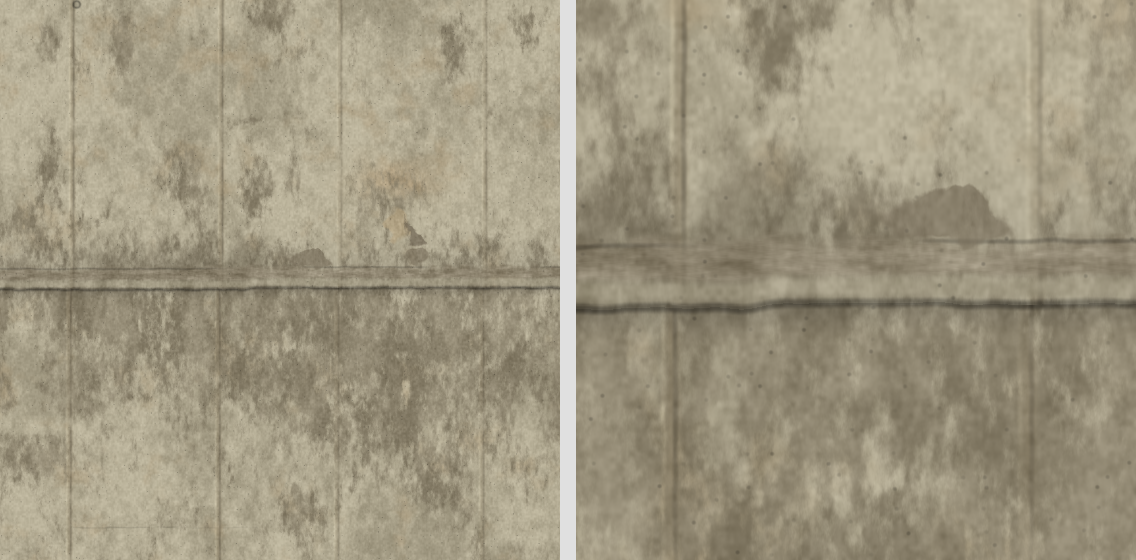
Left: the whole. Right: its middle third, enlarged.
Write a Shadertoy shader that draws this texture.

```glsl
// Weathered concrete wall: two rows of cast panels, a central ledge, damp streaks and chips.

float hash(vec2 p) {
    vec3 q = fract(vec3(p.xyx) * 0.1031);
    q += dot(q, q.yzx + 33.33);
    return fract((q.x + q.y) * q.z);
}

float noise(vec2 p) {
    vec2 i = floor(p), f = fract(p);
    f = f * f * (3.0 - 2.0 * f);
    return mix(mix(hash(i), hash(i + vec2(1, 0)), f.x),
               mix(hash(i + vec2(0, 1)), hash(i + vec2(1, 1)), f.x), f.y);
}

// Layered noise centred on zero
float fbm(vec2 p) {
    float sum = 0.0, amp = 0.5;
    for (int i = 0; i < 5; i++) {
        sum += amp * (noise(p) - 0.5);
        p = mat2(1.9, 0.3, -0.3, 1.9) * p + 17.3;
        amp *= 0.6;
    }
    return sum;
}

// Soft elliptical spot
float spot(vec2 p, vec2 centre, vec2 radius) {
    vec2 d = (p - centre) / radius;
    return exp(-dot(d, d));
}

// Soft line profile around zero
float line(float d, float halfWidth) {
    float aa = 0.8 / iResolution.y;
    return 1.0 - smoothstep(halfWidth * 0.4 - aa, halfWidth * 1.4 + aa, abs(d));
}

// Damp patches of the upper row: centre and radius
const vec4 patches[12] = vec4[12](
    vec4(0.09, 0.92, 0.026, 0.060), vec4(0.22, 0.93, 0.024, 0.12),
    vec4(0.48, 0.98, 0.060, 0.055), vec4(0.80, 0.92, 0.045, 0.08),
    vec4(0.09, 0.68, 0.028, 0.090), vec4(0.33, 0.67, 0.055, 0.10),
    vec4(0.455, 0.65, 0.034, 0.08), vec4(0.70, 0.65, 0.070, 0.07),
    vec4(0.94, 0.96, 0.045, 0.050), vec4(0.53, 0.68, 0.025, 0.06),
    vec4(0.04, 0.60, 0.070, 0.035), vec4(0.455, 0.785, 0.028, 0.010));

float dampness(vec2 p) {
    float amount = 0.14;
    if (p.y > 0.485) {
        for (int i = 0; i < 12; i++)
            amount = max(amount, 0.60 * spot(p, patches[i].xy, patches[i].zw));
        amount = max(amount, 0.46 * smoothstep(0.68, 0.52, p.y));
    } else {
        // Run-off reaches further down towards the right
        float reach = 0.23 - 0.07 * spot(p, vec2(0.25, p.y), vec2(0.12, 1))
                    + 0.06 * smoothstep(0.5, 0.65, p.x);
        amount += 0.50 * smoothstep(reach + 0.14, reach - 0.12, 0.483 - p.y);
        amount += 0.45 * spot(p, vec2(0.07, 0.19), vec2(0.06, 0.04));
        amount += 0.35 * spot(p, vec2(0.53, 0.09), vec2(0.04, 0.06));
        amount += 0.32 * spot(p, vec2(0.78, 0.10), vec2(0.07, 0.06));
        amount -= 0.60 * spot(p, vec2(0.04, 0.36), vec2(0.04, 0.08));
        amount -= 0.45 * spot(p, vec2(0.05, 0.245), vec2(0.06, 0.02));
        amount -= 0.40 * spot(p, vec2(0.93, 0.26), vec2(0.03, 0.06));
        amount -= 0.70 * spot(p, vec2(0.726, 0.30), vec2(0.009, 0.025));
        amount -= 0.25 * spot(p, vec2(0.40, 0.43), vec2(0.05, 0.07));
    }
    float ragged = 0.7 * fbm(p * vec2(22, 13)) + 0.75 * fbm(p * vec2(120, 55));
    return smoothstep(0.22, 0.72, amount + ragged);
}

void mainImage(out vec4 fragColor, in vec2 fragCoord) {
    vec2 p = fragCoord / iResolution.xy;
    vec2 wobble = vec2(noise(p * 60.0), noise(p * 60.0 + 40.0)) - 0.5;
    float mottle = fbm(p * vec2(70, 50) + 31.0);

    // Bare concrete with cloudy tone and warm blush
    vec3 color = mix(vec3(0.625, 0.595, 0.505), vec3(0.735, 0.705, 0.61),
                     smoothstep(-0.3, 0.22, fbm(p * vec2(8, 6) + 3.0) + 0.4 * mottle));
    color = mix(color, vec3(0.66, 0.58, 0.45), 0.4 * smoothstep(0.05, 0.4, fbm(p * 18.0 + 9.0)));
    color = mix(color, vec3(0.69, 0.58, 0.43), 0.5 * spot(p + wobble * 0.03, vec2(0.71, 0.68), vec2(0.07, 0.035)));

    // Damp stains
    vec3 stain = mix(vec3(0.48, 0.445, 0.365), vec3(0.585, 0.55, 0.465),
                     smoothstep(-0.3, 0.3, fbm(p * vec2(26, 9) + 5.0) + 0.5 * mottle));
    color = mix(color, stain, 0.9 * dampness(p));
    color *= 1.0 - 0.08 * smoothstep(0.60, 0.51, p.y) * step(0.485, p.y);

    // Faint lower casting line
    float casting = line(p.y - 0.058 + wobble.y * 0.003, 0.0012) * step(0.13, p.x) * step(p.x, 0.46);
    color *= 1.0 - 0.16 * casting * noise(p * vec2(40, 3));

    // Vertical joints, slightly offset between rows
    vec4 joints = vec4(0.130, 0.396, 0.608, 0.867) - 0.005 * step(p.y, 0.485);
    for (int i = 0; i < 4; i++) {
        float d = p.x - joints[i] + wobble.x * 0.001;
        float depth = (i < 2 ? 1.0 : 0.7) * (0.4 + 0.8 * noise(vec2(p.y * 45.0, float(i) * 7.0)));
        color = mix(color, vec3(0.55, 0.50, 0.40), 0.5 * depth * line(d, 0.0042));
        color *= 1.0 - 0.18 * depth * line(d - 0.0015, 0.0016);
        color *= 1.0 + 0.09 * depth * line(d + 0.0055, 0.0015);
    }

    // Ledge: dusty top, pale lip and broken shadow line
    float y = p.y + wobble.y * 0.002 - 0.003 * smoothstep(0.43, 0.46, p.x);
    float dust = smoothstep(0.497, 0.503, y) * smoothstep(0.527, 0.512, y + 0.02 * mottle);
    float debris = fbm(p * vec2(30, 130));
    color = mix(color, vec3(0.55, 0.51, 0.43) + 0.3 * debris, 0.75 * dust);
    color = mix(color, vec3(0.64, 0.61, 0.52) + 0.25 * fbm(p * vec2(50, 25)), 0.75 * line(y - 0.493, 0.006));
    color *= 1.0 - 0.2 * line(y - 0.520, 0.0015) * smoothstep(0.4, 0.7, noise(p * vec2(14, 4)));
    color *= 1.0 - line(y - 0.483, 0.0028) * (0.2 + 0.2 * noise(p * vec2(30, 3)));
    color *= 1.0 - 0.12 * smoothstep(0.462, 0.482, y) * step(y, 0.483);

    // Broken chip with pale rim, and dark spots above the ledge
    vec2 q = p + wobble * 0.016 + 0.012 * mottle;
    color = mix(color, vec3(0.70, 0.63, 0.50), 0.7 * smoothstep(0.3, 0.6, spot(q, vec2(0.710, 0.600), vec2(0.020, 0.028))));
    vec2 c = q - vec2(0.728, 0.562);
    float chip = max(max(-c.x - 0.15 * c.y, -c.y), c.x + 0.85 * c.y - 0.036);
    color = mix(color, vec3(0.45, 0.41, 0.34), 0.75 * smoothstep(0.003, -0.003, chip));
    float spots = max(spot(q, vec2(0.745, 0.541), vec2(0.022, 0.015)), spot(q, vec2(0.555, 0.536), vec2(0.046, 0.013)));
    color = mix(color, vec3(0.47, 0.43, 0.355), 0.65 * smoothstep(0.28, 0.5, spots));

    // Bolt hole
    float bolt = length(p - vec2(0.137, 0.992));
    color *= 1.0 - 0.35 * line(bolt - 0.006, 0.0018) - 0.12 * line(bolt, 0.005);

    // Pores and fine grain
    vec2 cell = floor(p * 150.0);
    vec2 offset = fract(p * 150.0) - 0.3 - 0.4 * vec2(hash(cell + 5.0), hash(cell + 71.0));
    color *= 1.0 - 0.2 * hash(cell + 9.0) * smoothstep(0.28, 0.05, length(offset)) * step(0.92, hash(cell));
    color += 0.05 * mottle + 0.055 * (noise(p * 270.0) - 0.5) + 0.03 * (noise(p * vec2(420, 150)) - 0.5);

    fragColor = vec4(color, 1.0);
}
```
